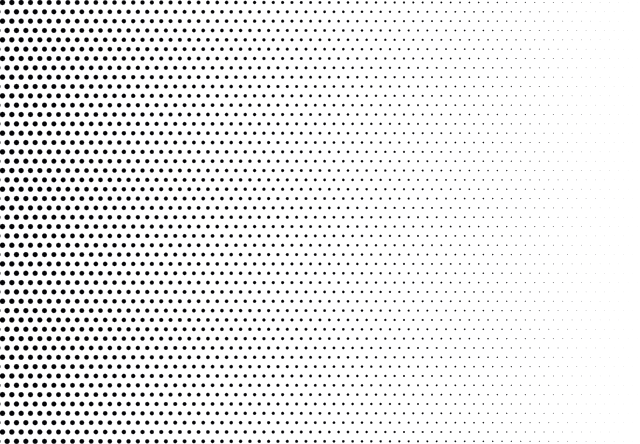
This pattern is drawn by a Shadertoy shader. Its source:

```glsl
// Staggered halftone of black dots on white, shrinking steadily from left to right.

void mainImage(out vec4 fragColor, in vec2 fragCoord) {
    const float rowsPerHeight = 47.55;
    const float margin = 0.265;
    float pixel = rowsPerHeight / iResolution.y;

    // Grid space: one unit per dot, measured from the upper left corner
    vec2 grid = vec2(fragCoord.x, iResolution.y - fragCoord.y) * pixel - margin;

    // Every other row is shifted by half a dot spacing
    float row = round(grid.y);
    float shift = 0.5 * mod(row, 2.0);
    vec2 center = vec2(round(grid.x - shift) + shift, row);

    // Radius falls linearly to nothing at the right edge
    float across = (center.x + margin) / (iResolution.x * pixel);
    float radius = 0.282 * max(1.0 - across, 0.0);

    // Smooth edge; dots thinner than a pixel fade out
    float softness = 1.2 * pixel;
    float edge = (radius - length(grid - center)) / softness;
    float ink = clamp(0.5 + edge, 0.0, 1.0) * min(1.0, 2.0 * radius / softness);

    vec3 paper = vec3(1.0);
    vec3 black = vec3(0.02, 0.02, 0.03);
    fragColor = vec4(mix(paper, black, ink), 1.0);
}
```
